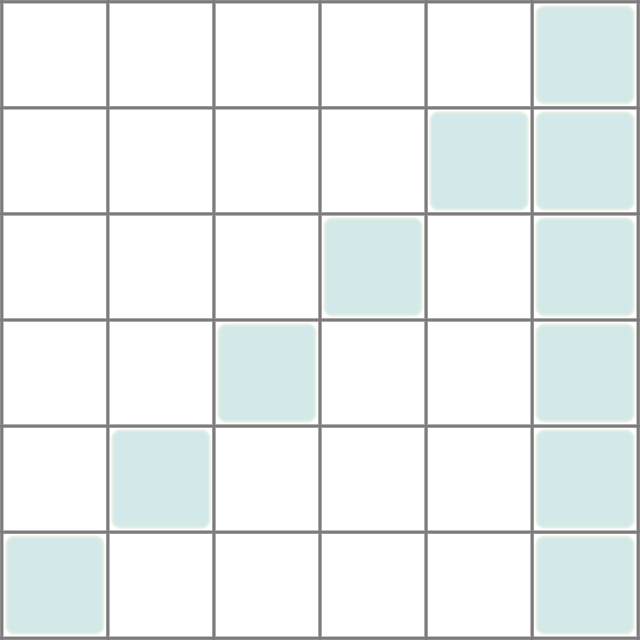
Give the GLSL for this pattern, as a Shadertoy shader.

```glsl
#define CELLS 6.0
#define PITCH 0.1657
#define LINE_HALF 0.0025
#define TILE_HALF 0.0775
#define TILE_RADIUS 0.014
#define GLOW_WIDTH 0.0065
#define PAPER vec3(1.0)
#define LINE_COLOR vec3(0.485, 0.478, 0.485)
#define TILE_COLOR vec3(0.828, 0.910, 0.914)
#define GLOW_COLOR vec3(0.91, 0.95, 0.89)

float roundedBox(vec2 p, float halfSize, float radius) {
    vec2 q = abs(p) - halfSize + radius;
    return length(max(q, 0.0)) + min(max(q.x, q.y), 0.0) - radius;
}

// Tiles fill the rising diagonal and the last column
bool isFilled(vec2 cell) {
    return cell.x == cell.y || cell.x == CELLS - 1.0;
}

vec3 shadeTile(vec3 base, vec2 p, float pixel) {
    float d = roundedBox(p, TILE_HALF, TILE_RADIUS);
    float soft = max(0.0018, pixel);
    float cover = 1.0 - smoothstep(-soft, soft, d);
    float core = smoothstep(0.0, GLOW_WIDTH, -d);
    return mix(base, mix(GLOW_COLOR, TILE_COLOR, core), cover);
}

void mainImage(out vec4 fragColor, in vec2 fragCoord) {
    vec2 uv = fragCoord / iResolution.xy;
    float pixel = 1.0 / min(iResolution.x, iResolution.y);

    // Grid centred on the canvas
    vec2 grid = (uv - 0.5) / PITCH + 0.5 * CELLS;
    vec2 cell = clamp(floor(grid), 0.0, CELLS - 1.0);
    vec2 local = (grid - cell - 0.5) * PITCH;

    vec3 color = PAPER;
    if (isFilled(cell)) color = shadeTile(color, local, pixel);

    // Ruled lines on the cell borders
    vec2 border = abs(abs(local) - 0.5 * PITCH);
    float d = min(border.x, border.y) - LINE_HALF;
    float line = 1.0 - smoothstep(-0.5 * pixel, 0.5 * pixel, d);
    color = mix(color, LINE_COLOR, line);

    fragColor = vec4(color, 1.0);
}
```
